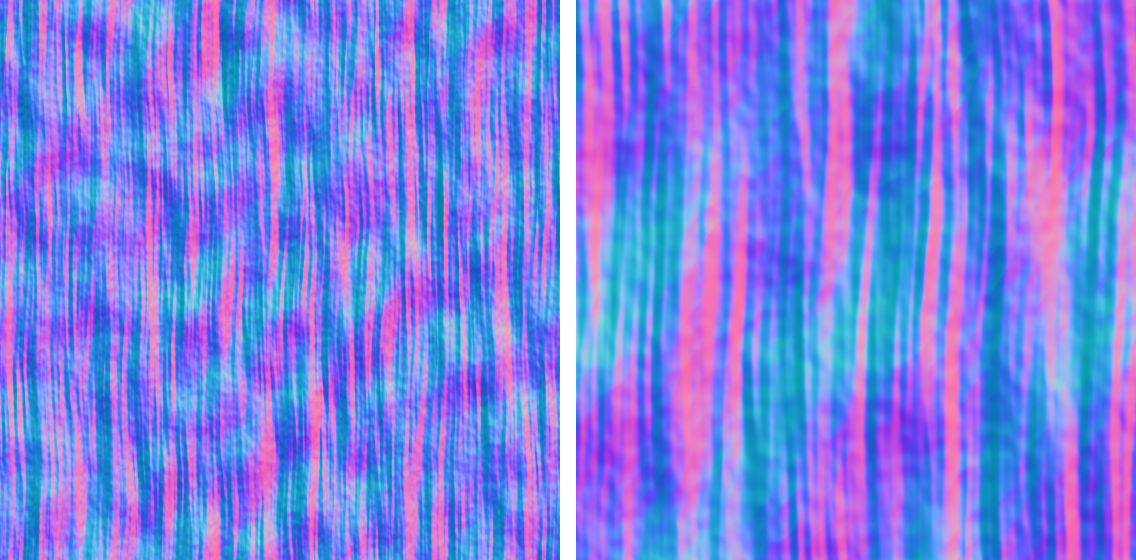
Left, the full canvas; right, a detail of the centre.
Give the GLSL for this texture map, as a Shadertoy shader.

```glsl
// Tangent-space normal map of weathered, fibrous bark with vertical strands.
// A tileable height field sums stretched, folded gradient noise, diagonal lumps
// and fine grain; its slopes give the normal, which is encoded as colour.

const float TAU = 6.2831853;
const float SLOPE_STEP = 0.0008;   // sampling distance, in canvas units
const float LEAN = -0.07;          // slight overall tilt to the left

// Unit gradient with a pseudo-random direction for one lattice cell
vec2 cellGradient(vec2 cell, float seed) {
    vec3 q = fract(vec3(cell.xyx + seed * 17.31) * vec3(0.1031, 0.1030, 0.0973));
    q += dot(q, q.yzx + 33.33);
    float angle = TAU * fract((q.x + q.y) * q.z);
    return vec2(cos(angle), sin(angle));
}

float cornerValue(vec2 cell, vec2 corner, vec2 f, vec2 period, float seed) {
    return dot(cellGradient(mod(cell + corner, period), seed), f - corner);
}

// Gradient noise that repeats after "period" cells
float gradientNoise(vec2 p, vec2 period, float seed) {
    vec2 cell = floor(p);
    vec2 f = p - cell;
    vec2 u = f * f * f * (f * (f * 6.0 - 15.0) + 10.0);
    float a = cornerValue(cell, vec2(0, 0), f, period, seed);
    float b = cornerValue(cell, vec2(1, 0), f, period, seed);
    float c = cornerValue(cell, vec2(0, 1), f, period, seed);
    float d = cornerValue(cell, vec2(1, 1), f, period, seed);
    return mix(mix(a, b, u.x), mix(c, d, u.x), u.y);
}

// Noise layer whose sideways slope is about "slope" at any frequency
float layer(vec2 p, vec2 freq, float slope, float seed) {
    return gradientNoise(p * freq, freq, seed) * slope / freq.x;
}

// As above, but creased into ridges with softly rounded bottoms
float foldedLayer(vec2 p, vec2 freq, float slope, float softness, float seed) {
    float n = gradientNoise(p * freq, freq, seed);
    return -sqrt(n * n + softness * softness) * slope / freq.x;
}

// Long vertical strands, from wide grooves down to thin fibres
float strands(vec2 p) {
    float h = layer(p, vec2(19, 2), 0.60, 1.0);
    h += layer(p, vec2(37, 3), 0.62, 2.0);
    h += foldedLayer(p, vec2(29, 3), 0.50, 0.05, 3.0);
    h += foldedLayer(p, vec2(61, 4), 0.62, 0.06, 4.0);
    h += layer(p, vec2(103, 6), 0.50, 5.0);
    h += layer(p, vec2(167, 9), 0.36, 6.0);
    return h;
}

// Broad swellings, partly drawn out along the rising diagonal
float lumps(vec2 p) {
    vec2 sheared = vec2(p.x, p.y - p.x);
    float h = layer(sheared, vec2(6, 7), 0.20, 7.0);
    h += layer(p, vec2(9, 8), 0.26, 8.0);
    h += layer(p, vec2(21, 15), 0.20, 9.0);
    return h;
}

// Small chips and wrinkles on the surface
float grain(vec2 p) {
    vec2 sheared = vec2(p.x, p.y - p.x);
    float h = foldedLayer(sheared, vec2(47, 38), 0.13, 0.04, 10.0);
    h += layer(p, vec2(83, 61), 0.15, 11.0);
    h += layer(p, vec2(151, 97), 0.13, 12.0);
    return h;
}

float barkHeight(vec2 p) {
    // Sideways wobble keeps the strands from being ruler-straight
    float wobble = 0.008 * gradientNoise(p * vec2(5, 4), vec2(5, 4), 13.0)
                 + 0.0022 * gradientNoise(p * vec2(20, 14), vec2(20, 14), 14.0);
    // Strands fade and deepen in patches
    float patches = gradientNoise(p * vec2(8, 5), vec2(8, 5), 15.0);
    float depth = 1.05 + 0.75 * patches;
    return depth * strands(p + vec2(wobble, 0.0)) + lumps(p) + grain(p);
}

// Surface normal from central differences of the height
vec3 barkNormal(vec2 p, float e) {
    vec2 slope = vec2(
        barkHeight(p + vec2(e, 0.0)) - barkHeight(p - vec2(e, 0.0)),
        barkHeight(p + vec2(0.0, e)) - barkHeight(p - vec2(0.0, e))) / (2.0 * e);
    return normalize(vec3(LEAN - slope.x, -slope.y, 1.0));
}

void mainImage(out vec4 fragColor, in vec2 fragCoord) {
    vec2 p = fragCoord / iResolution.xy;
    vec3 normal = barkNormal(p, SLOPE_STEP);
    fragColor = vec4(0.5 + 0.5 * normal, 1.0);
}
```
